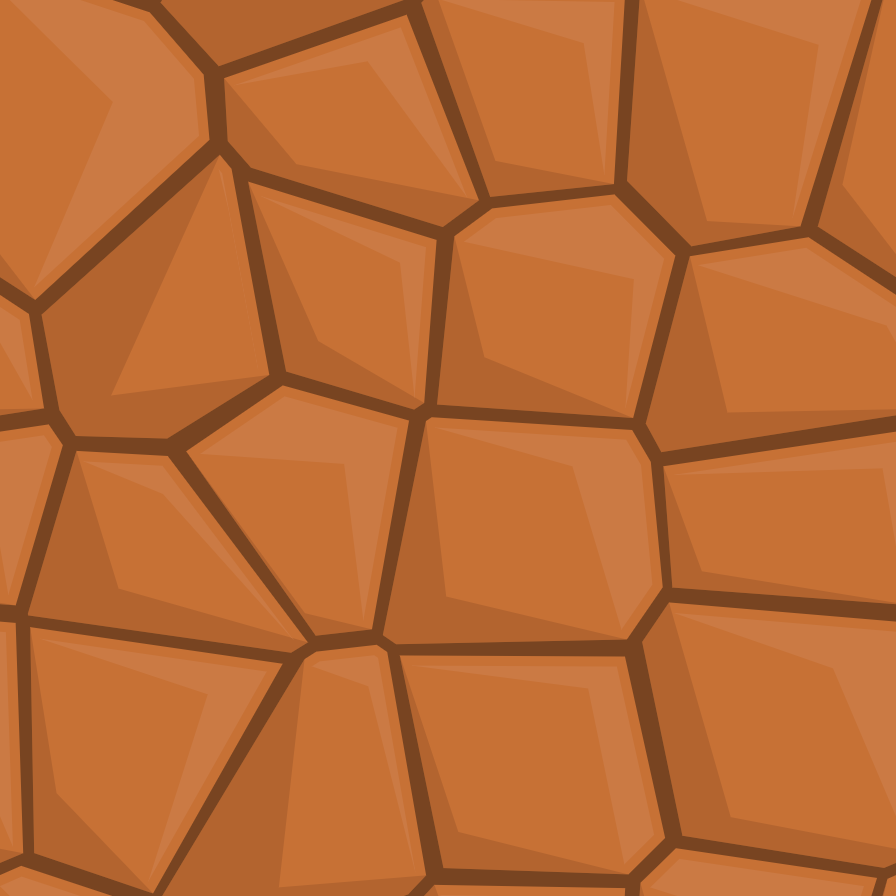
Reproduce this texture procedurally as a Shadertoy shader.

```glsl
#define GRID 4.0          // stones per canvas side
#define JITTER 0.74       // irregularity of the stone centres
#define SEED 17.0
#define GROUT 0.033       // half width of the joints, in grid units
#define TILT 0.05         // taper of the joints
#define RIM 0.045         // plain border around the highlight
#define GROUT_COLOR vec3(0.470, 0.267, 0.129)
#define STONE_COLOR vec3(0.780, 0.443, 0.208)
#define SHADE_COLOR vec3(0.702, 0.392, 0.184)
#define LIGHT_COLOR vec3(0.796, 0.478, 0.267)

const int WALLS = 28;
vec3 wall[WALLS];         // half planes of the current stone: normal, offset

vec2 hash2(vec2 p) {
    vec3 q = fract(p.xyx * vec3(0.1031, 0.1030, 0.0973));
    q += dot(q, q.yzx + 33.33);
    return fract((q.xx + q.yz) * q.zy);
}

vec2 stoneCenter(vec2 id) {
    return id + 0.5 + JITTER * (hash2(mod(id, GRID) + SEED) - 0.5);
}

vec2 nearestStone(vec2 p) {
    vec2 home = floor(p), best = home;
    float bestDist = 1e3;
    for (int y = -2; y <= 2; y++)
    for (int x = -2; x <= 2; x++) {
        vec2 id = home + vec2(x, y);
        float d = distance(p, stoneCenter(id));
        if (d < bestDist) { bestDist = d; best = id; }
    }
    return best;
}

// Walls relative to the stone centre: a bounding box, then one per neighbour
void buildWalls(vec2 id) {
    wall[0] = vec3(1, 0, 3);
    wall[1] = vec3(-1, 0, 3);
    wall[2] = vec3(0, 1, 3);
    wall[3] = vec3(0, -1, 3);
    int n = 4;
    vec2 center = stoneCenter(id);
    for (int y = -2; y <= 2; y++)
    for (int x = -2; x <= 2; x++) {
        if (x == 0 && y == 0) continue;
        vec2 step2 = vec2(x, y);
        vec2 middle = 0.5 * (stoneCenter(id + step2) - center);
        vec2 rnd = hash2(mod(id, GRID) * 7.0 + step2 * 1.7 + SEED + 40.0);
        vec2 normal = normalize(middle);
        normal = normalize(normal + vec2(-normal.y, normal.x) * TILT * (rnd.x - 0.5));
        wall[n++] = vec3(normal, dot(normal, middle) - GROUT * mix(0.7, 1.3, rnd.y));
    }
}

float stoneDistance(vec2 p) {
    float d = -1e3;
    for (int i = 0; i < WALLS; i++) d = max(d, dot(wall[i].xy, p) - wall[i].z);
    return d;
}

// Corner of the inset stone farthest along dir, by incremental linear programming
vec2 farCorner(vec2 dir, float inset) {
    vec2 best = sign(dir) * (3.0 - inset);
    for (int i = 4; i < WALLS; i++) {
        vec2 n = wall[i].xy;
        float offset = wall[i].z - inset;
        if (dot(n, best) <= offset) continue;
        vec2 along = vec2(-n.y, n.x);
        if (dot(along, dir) < 0.0) along = -along;
        float reach = 10.0;
        for (int j = 0; j < i; j++) {
            float slope = dot(wall[j].xy, along);
            float gap = wall[j].z - inset - dot(wall[j].xy, n * offset);
            if (slope > 1e-4) reach = min(reach, gap / slope);
        }
        best = n * offset + along * reach;
    }
    return best;
}

// Signed distance to the right of the line from a to b
float rightOf(vec2 p, vec2 a, vec2 b) {
    vec2 t = normalize(b - a);
    return dot(p - a, vec2(t.y, -t.x));
}

// Bent facet on the side of dir: two corners joined through an inner knee
float facetDistance(vec2 p, vec2 dir, float inset, vec2 rnd) {
    vec2 side = vec2(dir.y, -dir.x);
    vec2 a = farCorner(side, inset), b = farCorner(-side, inset);
    vec2 knee = mix(mix(a, b, mix(0.3, 0.7, rnd.x)), farCorner(dir, inset), mix(0.48, 0.8, rnd.y));
    float fold = max(rightOf(p, a, knee), rightOf(p, knee, b));
    return max(-fold, stoneDistance(p) + inset);
}

float coverage(float d, float pixel) {
    return clamp(0.5 - d / pixel, 0.0, 1.0);
}

void mainImage(out vec4 fragColor, in vec2 fragCoord) {
    float pixel = GRID / iResolution.y;
    vec2 p = fragCoord * pixel;
    vec2 id = nearestStone(p);
    buildWalls(id);
    p -= stoneCenter(id);

    // Light falls from the upper right, turned a little per stone
    vec2 key = mod(id, GRID) + SEED;
    float angle = 0.785 + 0.5 * (hash2(key + 90.0).x - 0.5);
    vec2 light = vec2(cos(angle), sin(angle));
    float shade = facetDistance(p, -light, 0.0, hash2(key + 120.0));
    float glow = facetDistance(p, light, RIM, hash2(key + 150.0));

    vec3 color = mix(STONE_COLOR, SHADE_COLOR, coverage(shade, pixel));
    color = mix(color, LIGHT_COLOR, coverage(glow, pixel));
    color = mix(GROUT_COLOR, color, coverage(stoneDistance(p), pixel));
    fragColor = vec4(color, 1.0);
}
```
